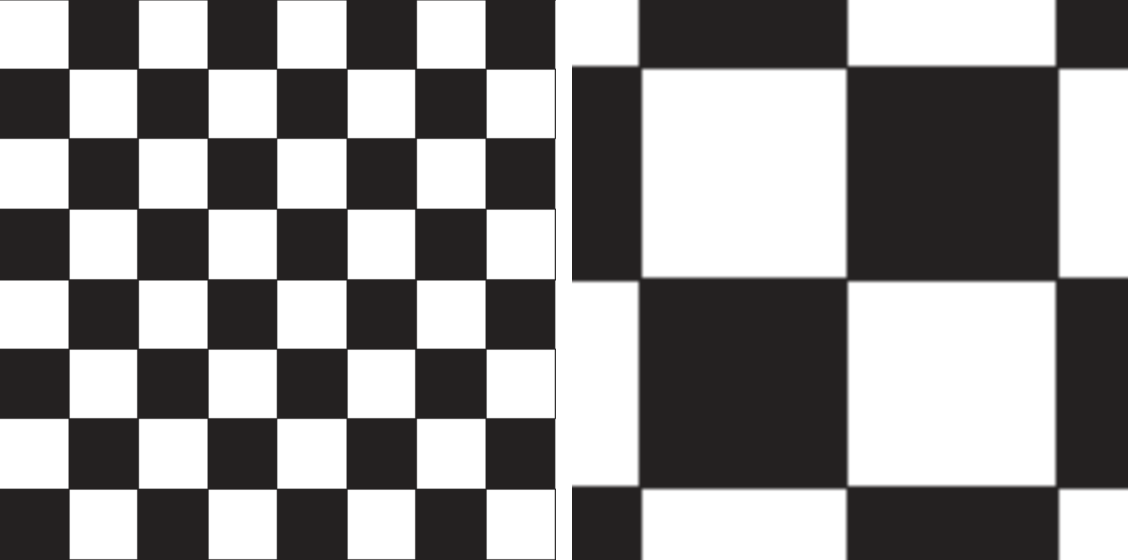
Left: the whole. Right: its middle third, enlarged.
Give the GLSL for this pattern, as a WebGL 2 fragment shader.

```glsl
#version 300 es
precision highp float;

uniform vec2 u_resolution;
out vec4 outColor;

const float CELLS = 8.0;                      // squares across and down
const vec3 INK = vec3(0.14, 0.13, 0.13);
const vec3 PAPER = vec3(1.0);
const float SOFTNESS = 0.014;                 // edge blur, in cells
const vec2 LINE_SHIFT = vec2(-0.0095, 0.0115); // mean grid line offset
const vec2 SHIFT_SWAY = vec2(-0.004, -0.0095); // offset change between lines
const vec2 HALF_GAP = vec2(0.008, 0.007);     // mean half width of ink lines
const vec2 GAP_SWAY = vec2(-0.005, 0.002);    // width change between lines
const float PI = 3.14159;

void main() {
    vec2 p = gl_FragCoord.xy / u_resolution * CELLS;

    // Nearest grid lines; the sway repeats every two or four lines, so it wraps
    vec2 line = floor(p + 0.5);
    vec2 shiftWave = cos(PI * line * vec2(1.0, 0.5));
    vec2 gapWave = cos(0.5 * PI * line);
    vec2 offset = p - line - LINE_SHIFT - SHIFT_SWAY * shiftWave;
    vec2 halfGap = HALF_GAP + GAP_SWAY * gapWave;

    // Soft coverage on either side of each line, leaving the ink gap between
    vec2 blur = max(vec2(SOFTNESS), 0.75 * CELLS / u_resolution);
    vec2 after = smoothstep(-blur, blur, offset - halfGap);
    vec2 before = smoothstep(-blur, blur, -offset - halfGap);

    // Paper fills one diagonal pair of quadrants around each crossing
    float rising = after.x * after.y + before.x * before.y;
    float falling = after.x * before.y + before.x * after.y;
    float isOdd = mod(line.x + line.y, 2.0);
    float paper = mix(falling, rising, isOdd);

    outColor = vec4(mix(INK, PAPER, paper), 1.0);
}
```
